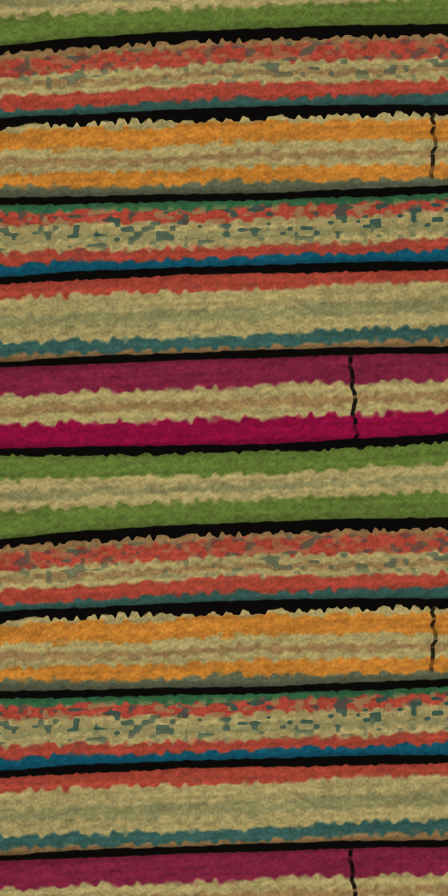
A Shadertoy shader for this texture:

```glsl
// A stack of six worn, layered slabs with fibrous coloured edges, repeated down the canvas.
// Bowed curves separate the slabs; each is split into colour bands, then roughened
// with value noise for torn tops, fibres, specks, dark gaps and stitched seams.

const float PERIOD = 1.1016; // height of the six-slab stack, in canvas widths

const vec3 CREAM   = vec3(0.62, 0.56, 0.36);
const vec3 TAN     = vec3(0.53, 0.41, 0.26);
const vec3 SAGE    = vec3(0.48, 0.47, 0.31);
const vec3 PLUM    = vec3(0.46, 0.13, 0.22);
const vec3 MAGENTA = vec3(0.51, 0.06, 0.21);
const vec3 GREEN   = vec3(0.35, 0.42, 0.18);
const vec3 RED     = vec3(0.61, 0.25, 0.19);
const vec3 ORANGE  = vec3(0.70, 0.45, 0.17);
const vec3 TEAL    = vec3(0.20, 0.33, 0.30);
const vec3 GREY    = vec3(0.34, 0.36, 0.27);
const vec3 FOREST  = vec3(0.19, 0.37, 0.23);
const vec3 BLUE    = vec3(0.07, 0.30, 0.37);
const vec3 DARK    = vec3(0.045, 0.04, 0.03);

// Left, middle and right depth of each gap, below the first gap
const vec3 GAPS[7] = vec3[7](
    vec3(0.0), vec3(0.190, 0.206, 0.193), vec3(0.396, 0.383, 0.385),
    vec3(0.557, 0.557, 0.562), vec3(0.734, 0.747, 0.742),
    vec3(0.911), vec3(PERIOD));

struct Slab {
    vec3 cap, upper, stripe, lower, base; // colours from top to bottom
    vec4 edges;                           // band limits, 0 top to 1 bottom
    float fray, specks;
};

Slab slabStyle(int i) {
    if (i == 0) return Slab(PLUM, PLUM, TAN, MAGENTA, MAGENTA, vec4(0.1, 0.33, 0.68, 0.9), 0.15, 0.0);
    if (i == 1) return Slab(GREEN, GREEN, SAGE, GREEN, GREEN, vec4(0.1, 0.32, 0.65, 0.9), 0.6, 0.0);
    if (i == 2) return Slab(TAN, RED, TAN, RED, TEAL, vec4(0.16, 0.38, 0.65, 0.84), 1.0, 0.6);
    if (i == 3) return Slab(CREAM, ORANGE, TAN, ORANGE, GREY, vec4(0.14, 0.38, 0.67, 0.84), 1.0, 0.0);
    if (i == 4) return Slab(FOREST, RED, SAGE, RED, BLUE, vec4(0.15, 0.32, 0.68, 0.82), 0.25, 1.0);
    return Slab(RED, RED, SAGE, TEAL, TAN, vec4(0.1, 0.22, 0.75, 0.89), 0.4, 0.1);
}

float hash(vec2 p) {
    return fract(sin(dot(p, vec2(127.1, 311.7))) * 43758.55);
}

float noise(vec2 p) {
    vec2 cell = floor(p), f = fract(p);
    f = f * f * (3.0 - 2.0 * f);
    return mix(mix(hash(cell), hash(cell + vec2(1, 0)), f.x),
               mix(hash(cell + vec2(0, 1)), hash(cell + vec2(1, 1)), f.x), f.y);
}

// Parabola through left, middle and right heights
float bow(vec3 h, float x) {
    return mix(h.x, h.z, x) + (h.y - 0.5 * (h.x + h.z)) * 4.0 * x * (1.0 - x);
}

float ramp(float edge, float soft, float v) {
    return smoothstep(edge - soft, edge + soft, v);
}

vec3 bands(Slab s, float t, float soft) {
    float inner = (t - s.edges.y) / (s.edges.z - s.edges.y);
    float stripe = ramp(0.38, 0.08, inner) * (1.0 - ramp(0.68, 0.08, inner));
    vec3 core = mix(CREAM, s.stripe, 0.8 * stripe);
    vec3 col = mix(s.cap, s.upper, ramp(s.edges.x, soft, t));
    col = mix(col, core, ramp(s.edges.y, soft, t));
    col = mix(col, s.lower, ramp(s.edges.z, soft, t));
    return mix(col, s.base, ramp(s.edges.w, soft, t));
}

// Broken vertical stitch line at a given x
float seam(vec2 p, float x, float px) {
    float wander = 0.012 * (noise(vec2(x * 9.0, p.y * 65.0)) - 0.5);
    float dist = abs(p.x - x - wander);
    float stitch = 0.45 + 0.55 * ramp(0.3, 0.15, noise(vec2(3.0, p.y * 110.0)));
    return stitch * (1.0 - ramp(0.0045, max(px, 0.002), dist));
}

vec3 slabColour(int i, vec2 p, float top, float bottom, float px) {
    Slab s = slabStyle(i);
    float row = float(i) * 7.0;
    float t = (p.y - top) / (bottom - top);
    float warped = t + 0.09 * (noise(p * vec2(75.0, 60.0)) - 0.5)
                     + 0.05 * (noise(vec2(p.x * 6.0, row)) - 0.5);
    vec3 col = bands(s, warped, 0.022 + px * 3.0);

    // Fine layers, fibres and grain
    float layer = noise(vec2(p.x * 5.0, p.y * 125.0));
    float fibre = noise(vec2(p.x * 70.0 + p.y * 35.0, p.y * 130.0));
    float grain = noise(p * 210.0 + 9.0);
    col *= 0.76 + 0.15 * layer + 0.17 * fibre + 0.20 * grain;

    // Pale flecks and blue-grey specks gather in the upper half
    float zone = s.specks * ramp(0.12, 0.06, t) * (1.0 - ramp(0.62, 0.15, t));
    float patchy = 0.45 + 0.55 * noise(p * vec2(9.0, 14.0));
    col = mix(col, CREAM * 0.9, 0.65 * zone * ramp(0.66, 0.1, noise(p * vec2(60.0, 95.0) + 31.0)));
    col = mix(col, TEAL * 0.85, zone * patchy * ramp(0.72, 0.08, noise(p * vec2(65.0, 90.0) + 57.0)));

    if (i == 0) col = mix(col, DARK, 0.9 * seam(p, 0.785 + 0.008 * t, px));
    if (i == 3) col = mix(col, DARK, 0.85 * seam(p, 0.968, px) * (1.0 - ramp(0.85, 0.04, t)));

    // Shade towards the gaps, with a torn top and a smoother bottom
    float torn = s.fray * 0.017 * noise(vec2(p.x * 105.0, p.y * 45.0 + row));
    float topEdge = 0.004 + torn + 0.005 * noise(vec2(p.x * 7.0, row));
    float bottomEdge = 0.003 + 0.006 * noise(vec2(p.x * 5.0, row + 3.0))
                             + 0.003 * noise(vec2(p.x * 60.0, row));
    float soft = max(px, 0.0025);
    float above = p.y - top, below = bottom - p.y;
    col *= 0.75 + 0.25 * smoothstep(0.0, 0.028, min(above + 0.01 * s.fray, below));
    return mix(DARK, col, ramp(topEdge, soft, above) * ramp(bottomEdge, soft, below));
}

void mainImage(out vec4 fragColor, in vec2 fragCoord) {
    float px = 1.0 / iResolution.x;
    float x = fragCoord.x * px;
    float down = (iResolution.y - fragCoord.y) * px;
    float depth = mod(down - bow(vec3(0.815, 0.794, 0.781), x), PERIOD);
    vec3 col = DARK;
    for (int i = 0; i < 6; i++) {
        float top = bow(GAPS[i], x), bottom = bow(GAPS[i + 1], x);
        if (depth >= top && depth < bottom) col = slabColour(i, vec2(x, depth), top, bottom, px);
    }
    fragColor = vec4(col, 1.0);
}
```
